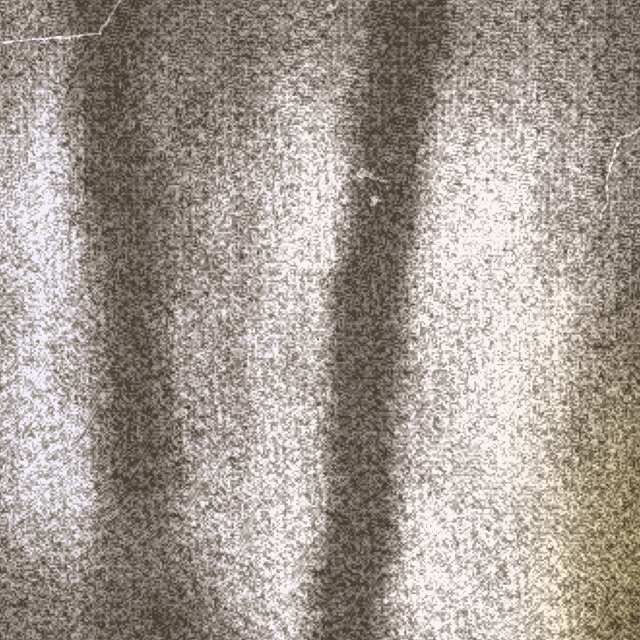
Write a WebGL 1 fragment shader that draws this texture.

```glsl
precision highp float;
uniform vec2 u_resolution;

#define BASE_TONE 0.71
#define GLOW 0.20
#define STAIN_DEPTH 0.86
#define GRAIN_SCALE 330.0
#define GRAIN_FINE 0.85
#define GRAIN_COARSE 0.45
#define PIT_SCALE 72.0
#define PIT_DEPTH 0.30
#define CRACK_WIDTH 0.0018
#define HAIRLINES 9

const vec3 DARK = vec3(0.35, 0.315, 0.275);
const vec3 MID = vec3(0.635, 0.595, 0.565);
const vec3 PALE = vec3(0.94, 0.915, 0.91);

float hash(vec2 p) {
  return fract(sin(dot(p, vec2(127.1, 311.7))) * 43758.5453);
}

float noise(vec2 p) {
  vec2 i = floor(p), f = fract(p);
  f = f * f * (3.0 - 2.0 * f);
  return mix(mix(hash(i), hash(i + vec2(1, 0)), f.x),
             mix(hash(i + vec2(0, 1)), hash(i + vec2(1, 1)), f.x), f.y);
}

float fbm(vec2 p) {
  float sum = 0.0, amp = 0.5;
  for (int i = 0; i < 5; i++) {
    sum += amp * noise(p);
    p = p * 2.03 + 17.3;
    amp *= 0.5;
  }
  return sum;
}

// Soft vertical band around offset 0
float band(float offset, float halfWidth, float soft) {
  return 1.0 - smoothstep(halfWidth - soft, halfWidth + soft, abs(offset));
}

float bell(float offset, float width) {
  return exp(-offset * offset / (width * width));
}

float segment(vec2 p, vec2 a, vec2 b) {
  vec2 d = b - a;
  return length(p - a - d * clamp(dot(p - a, d) / dot(d, d), 0.0, 1.0));
}

float line(float dist, float width) {
  return 1.0 - smoothstep(width * 0.4, width * 1.6, dist);
}

// Scattered dark pits, irregular in size and outline
float pits(vec2 p) {
  vec2 q = p * PIT_SCALE + 0.6 * (vec2(noise(p * 190.0), noise(p * 190.0 + 40.0)) - 0.5);
  vec2 cell = floor(q);
  float cover = 0.0;
  for (int y = -1; y <= 1; y++) {
    for (int x = -1; x <= 1; x++) {
      vec2 id = cell + vec2(x, y);
      vec2 center = id + vec2(hash(id + 3.1), hash(id + 8.7));
      float radius = mix(0.15, 0.42, hash(id + 5.3));
      float present = step(0.6, hash(id + 1.9));
      cover = max(cover, present * (1.0 - smoothstep(radius * 0.5, radius * 1.2, length(q - center))));
    }
  }
  return cover;
}

// Broad water stains and bleached strips
float weathering(vec2 p) {
  float x = p.x + 0.07 * (fbm(p * vec2(6.0, 4.0)) - 0.5) + 0.035 * (fbm(p * 32.0) - 0.5);
  float leftAxis = 0.23 - 0.06 * p.y;
  float rightAxis = 0.535 + 0.09 * p.y;
  float tone = BASE_TONE;
  tone += GLOW * (bell(x - 0.05, 0.065) + bell(x - rightAxis + 0.12, 0.06) + bell(x - 0.75, 0.12));
  tone -= (0.12 + 0.2 * p.y) * bell(x - 0.29, 0.09);
  tone -= 0.42 * smoothstep(0.84, 1.02, x);
  tone += 0.2 * (noise(vec2(x * 34.0, p.y * 2.5)) - 0.5);
  tone += 0.5 * (fbm(p * vec2(9.0, 6.0) + 20.0) - 0.48);
  float leftStain = band(x - leftAxis, 0.06, 0.05) * (0.75 + 0.25 * smoothstep(0.05, 0.3, p.y));
  float rightStain = band(x - rightAxis, 0.063, 0.032);
  tone *= (1.0 - STAIN_DEPTH * leftStain) * (1.0 - STAIN_DEPTH * rightStain);
  float ragged = 0.16 * (fbm(p * vec2(11.0, 5.0) + 7.0) - 0.5);
  tone *= 1.0 - 0.55 * smoothstep(0.72, 1.0, p.y + ragged);
  tone *= 1.0 - 0.72 * (1.0 - smoothstep(0.06, 0.27, p.y + 0.35 * p.x + ragged));
  return tone;
}

// Pale cracks, faint hairlines and flaked chips
float paleMarks(vec2 p) {
  vec2 q = p + 0.024 * (vec2(fbm(p * 22.0), fbm(p * 22.0 + 50.0)) - 0.5);
  float crack = min(segment(q, vec2(-0.02, 0.937), vec2(0.16, 0.945)),
                    segment(q, vec2(0.16, 0.945), vec2(0.19, 1.02)));
  crack = min(crack, segment(q, vec2(1.02, 0.81), vec2(0.965, 0.785)));
  crack = min(crack, segment(q, vec2(0.965, 0.785), vec2(0.94, 0.66)));
  float marks = 0.6 * line(crack, CRACK_WIDTH);
  for (int i = 0; i < HAIRLINES; i++) {
    vec2 seed = vec2(float(i) * 3.7, 9.2);
    vec2 start = vec2(hash(seed), hash(seed + 1.3));
    float angle = -1.5 + 1.3 * hash(seed + 2.6);
    vec2 end = start + (0.06 + 0.12 * hash(seed + 4.1)) * vec2(cos(angle), sin(angle));
    marks = max(marks, 0.22 * line(segment(q, start, end), CRACK_WIDTH) * noise(p * 60.0 + seed));
  }
  float chipZone = bell(p.x - 0.575, 0.04) * bell(p.y - 0.7, 0.09);
  float chips = smoothstep(0.69, 0.75, fbm(p * 48.0 + 31.0) + 0.08 * chipZone) * chipZone;
  return max(marks, 0.7 * chips);
}

void main() {
  vec2 p = gl_FragCoord.xy / u_resolution;
  float tone = weathering(p);

  // Sandy grain, calmer inside the stains
  float grain = GRAIN_FINE * (noise(p * GRAIN_SCALE) - 0.5)
              + GRAIN_COARSE * (noise(p * GRAIN_SCALE * 0.45 + 70.0) - 0.5);
  float exposed = smoothstep(0.0, 0.5, tone);
  tone += grain * mix(0.68, 1.0, exposed);
  tone -= PIT_DEPTH * pits(p) * mix(0.35, 1.0, exposed) * (0.6 + 0.4 * p.y);
  tone += paleMarks(p) * (0.7 + 0.3 * noise(p * 200.0));
  tone = clamp(tone, -0.12, 1.06);

  vec3 color = tone < 0.5 ? mix(DARK, MID, tone * 2.0) : mix(MID, PALE, tone * 2.0 - 1.0);

  // Ochre lower right, cool bleached left
  float ochre = smoothstep(0.75, 1.0, p.x) * (1.0 - smoothstep(0.1, 0.75, p.y));
  color *= mix(vec3(1.0), vec3(1.02, 0.99, 0.8), ochre);
  float cool = (1.0 - smoothstep(0.1, 0.6, p.x)) * smoothstep(0.4, 1.0, tone);
  color *= mix(vec3(1.0), vec3(0.97, 0.985, 1.03), cool);
  gl_FragColor = vec4(color, 1.0);
}
```
